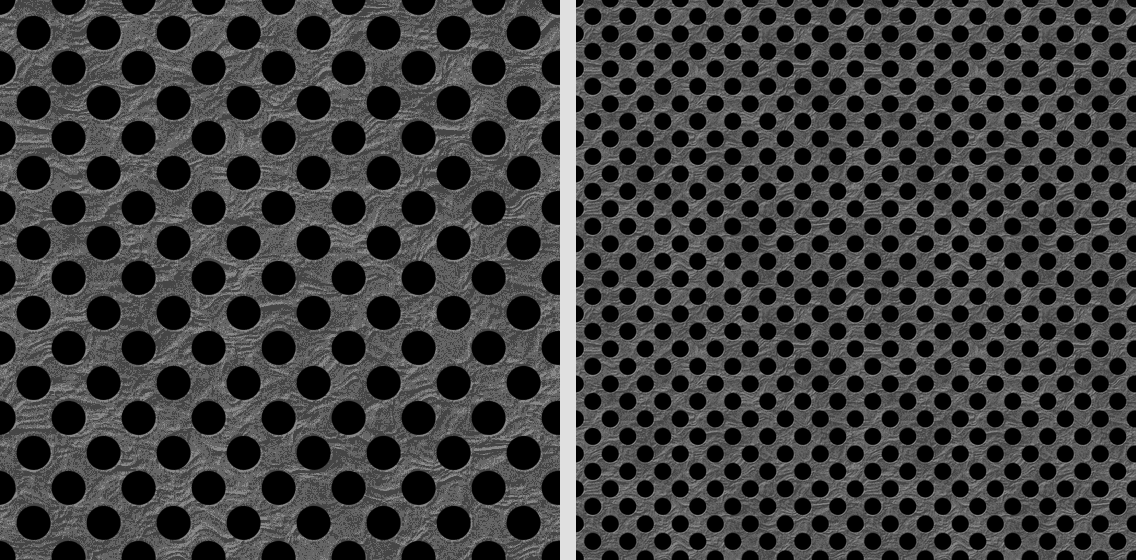
Left: one tile. Right: repeated 2 by 2.
Reproduce this texture procedurally as a Shadertoy shader.

```glsl
#define REPEATS 8.0
#define HOLE_OFFSET vec2(-0.02, 0.03)
#define HOLE_RADIUS 0.243
#define RIM_STRENGTH 0.30
#define GRAIN_CELLS 512.0
#define GRAIN_STRENGTH 0.25
#define RELIEF_STEP 0.00125
#define LIGHT_DIR vec2(0.5, -0.866)
#define DARK_TONE 0.27
#define MID_TONE 0.40
#define LIGHT_TONE 0.54

// Integer hash of a cell, 0 to 1
float hash(vec2 cell, uint seed) {
    uvec2 q = uvec2(ivec2(cell)) * uvec2(1597u, 3571u);
    uint n = (q.x ^ (q.y << 11)) + seed * 7919u;
    n = (n ^ (n >> 15)) * 73939133u;
    n = (n ^ (n >> 13)) * 19349663u;
    n ^= n >> 16;
    return float(n & 65535u) / 65535.0;
}

// Value noise that wraps after the given number of cells
float noise(vec2 uv, vec2 cells, uint seed) {
    vec2 p = uv * cells;
    vec2 i = floor(p), f = p - i;
    f = f * f * (3.0 - 2.0 * f);
    vec2 a = mod(i, cells), b = mod(i + 1.0, cells);
    return mix(mix(hash(a, seed), hash(vec2(b.x, a.y), seed), f.x),
               mix(hash(vec2(a.x, b.y), seed), hash(b, seed), f.x), f.y);
}

float ridge(vec2 uv, vec2 cells, uint seed) {
    return 1.0 - abs(2.0 * noise(uv, cells, seed) - 1.0);
}

// Wrinkled metal: warped ridges with finer creases
float metalHeight(vec2 uv) {
    vec2 warp = vec2(noise(uv, vec2(22.0), 1u), noise(uv, vec2(22.0), 2u)) - 0.5;
    vec2 p = uv + 0.045 * warp;
    return ridge(p, vec2(20.0, 34.0), 3u)
         + 0.5 * ridge(p, vec2(48.0, 80.0), 4u)
         + 0.3 * noise(p, vec2(160.0, 200.0), 5u);
}

// Soft band of the given half width around a distance
float band(float d, float center, float halfWidth) {
    return 1.0 - smoothstep(0.0, halfWidth, abs(d - center));
}

void mainImage(out vec4 fragColor, in vec2 fragCoord) {
    vec2 uv = fragCoord / iResolution.xy;

    // Nearest hole of the staggered grid
    vec2 grid = uv * REPEATS - HOLE_OFFSET;
    vec2 toHole = fract(grid) - 0.5;
    vec2 toStaggered = fract(grid + 0.5) - 0.5;
    vec2 id = mod(floor(grid), REPEATS);
    if (dot(toStaggered, toStaggered) < dot(toHole, toHole)) {
        toHole = toStaggered;
        id = mod(floor(grid + 0.5), REPEATS) + REPEATS;
    }
    float dist = length(toHole) - HOLE_RADIUS;

    // Relief lit from the upper left, with grain and faint mottling
    vec2 e = RELIEF_STEP * LIGHT_DIR;
    float shade = metalHeight(uv + e) - metalHeight(uv - e);
    vec2 grainCell = mod(floor(uv * GRAIN_CELLS), GRAIN_CELLS);
    shade += GRAIN_STRENGTH * (hash(grainCell, 6u) - 0.5);
    shade += 0.12 * (noise(uv, vec2(12.0), 7u) - 0.5);

    // Raised lip: inner slope and opposite outer slope, uneven per hole
    float facing = dot(toHole, LIGHT_DIR) / max(length(toHole), 0.001);
    float inner = facing > 0.0 ? facing : 0.4 * facing;
    float wear = mix(0.6, 1.1, hash(id, 8u));
    shade += RIM_STRENGTH * wear * (inner * band(dist, 0.012, 0.028)
           - 0.5 * facing * band(dist, 0.05, 0.022));

    // Three grey tones with soft steps
    float tone = mix(DARK_TONE, MID_TONE, smoothstep(-0.08, -0.01, shade));
    tone = mix(tone, LIGHT_TONE, smoothstep(0.13, 0.23, shade));

    // Black holes with smooth edges
    float edge = 0.75 * REPEATS / iResolution.y;
    tone *= smoothstep(-edge, edge, dist);
    fragColor = vec4(vec3(tone), 1.0);
}
```
